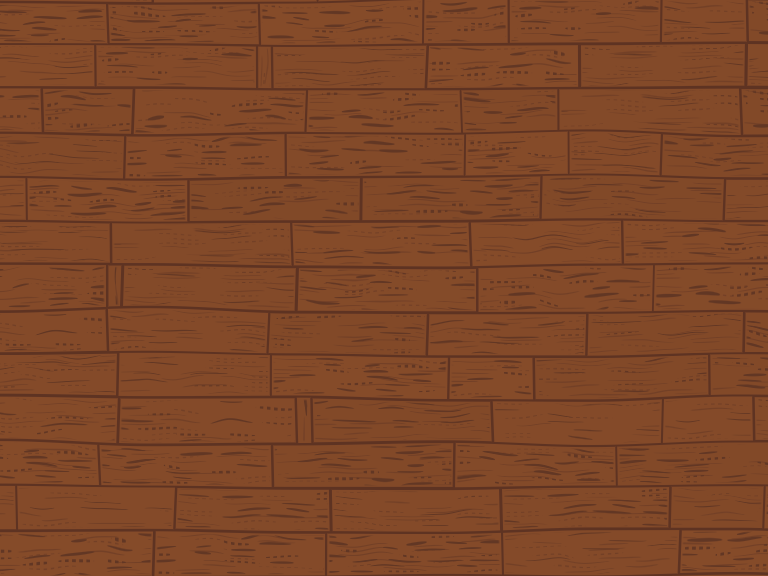
This texture is drawn by a Shadertoy shader. Its source:

```glsl
const float ROWS = 13.0;
const int MAX_PLANKS = 14;
const vec3 WOOD = vec3(0.515, 0.29, 0.16);
const vec3 FAINT_GRAIN = vec3(0.45, 0.25, 0.15);
const vec3 DARK_GRAIN = vec3(0.385, 0.215, 0.14);
const vec3 SEAM = vec3(0.37, 0.20, 0.135);

struct Plank {
    float left;
    float right;
    float seed;
};

float hash(vec2 p) {
    vec3 q = fract(p.xyx * 0.1031);
    q += dot(q, q.yzx + 33.33);
    return fract((q.x + q.y) * q.z);
}

float noise(vec2 p) {
    vec2 cell = floor(p);
    vec2 f = fract(p);
    f = f * f * (3.0 - 2.0 * f);
    float low = mix(hash(cell), hash(cell + vec2(1.0, 0.0)), f.x);
    float high = mix(hash(cell + vec2(0.0, 1.0)), hash(cell + 1.0), f.x);
    return mix(low, high, f.y);
}

float coverage(float dist, float pixel) {
    return clamp(0.5 - dist / pixel, 0.0, 1.0);
}

// Mostly long planks, some short ones, a few slivers
float plankWidth(float pick, float variation) {
    if (pick < 0.06) return 0.34;
    if (pick < 0.19) return mix(1.9, 2.4, variation);
    return mix(3.4, 4.15, variation);
}

// Walk along a row to the plank that holds x; joints lean slightly
Plank findPlank(float x, float height, float row) {
    float joint = -3.9 * hash(vec2(row, 71.0));
    float left = joint;
    float right = joint;
    float seed = 0.0;
    for (int i = 0; i < MAX_PLANKS; i++) {
        vec2 id = vec2(row + 3.0, float(i) + 11.0);
        float lean = 0.09 * (hash(id + 57.0) - 0.5);
        joint += plankWidth(hash(id), hash(id + 23.0));
        left = right;
        right = joint + lean * (height - 0.5);
        seed = floor(200.0 * hash(id + 91.0));
        if (x < right) break;
    }
    return Plank(left, right, seed);
}

// Tapered strokes scattered in lanes, some broken into dots
float strokes(vec2 p, vec2 size, float seed, float fill, float thickness, float pixel) {
    vec2 grid = p / size;
    float lane = floor(grid.y);
    grid.x += 5.0 * hash(vec2(lane + 40.0, seed));
    vec2 id = floor(grid) + vec2(seed, 1.7 * seed + 20.0);
    float reach = mix(0.2, 0.48, hash(id + 31.0));
    float along = (fract(grid.x) - 0.5) / reach;
    float tilt = 0.35 * (hash(id + 47.0) - 0.5);
    float across = (fract(grid.y) - 0.5 + tilt * along) * size.y;
    float taper = sqrt(max(0.0, 1.0 - along * along));
    float halfWidth = thickness * mix(0.5, 1.0, hash(id + 63.0)) * taper;
    float dots = smoothstep(-0.4, 0.4, cos(39.0 * p.x));
    float broken = step(hash(id + 79.0), 0.25);
    float ends = 1.0 - smoothstep(0.85, 1.0, abs(along));
    float ink = coverage(abs(across) - halfWidth, pixel);
    return ink * ends * mix(1.0, dots, broken) * step(hash(id), fill);
}

vec3 plankColor(vec2 p, Plank plank, float pixel) {
    vec2 local = vec2(p.x - plank.left, p.y);
    float side = min(local.x, plank.right - p.x);
    float edge = min(side, min(p.y, 1.0 - p.y));

    // Grain follows the longer side and bends gently
    vec2 grain = plank.right - plank.left < 1.0 ? local.yx : local;
    grain.y += 0.13 * (noise(vec2(grain.x * 1.6, grain.y * 2.0) + plank.seed) - 0.5);
    float bold = smoothstep(0.3, 0.6, hash(vec2(plank.seed, 5.0)));
    float faint = strokes(grain, vec2(1.5, 0.095), plank.seed + 9.0, 0.6, 0.016, pixel);
    float dark = strokes(grain, vec2(mix(1.4, 0.9, bold), 0.14), plank.seed,
                         mix(0.4, 0.58, bold), mix(0.014, 0.034, bold), pixel);
    float inside = smoothstep(0.04, 0.1, edge);

    float tone = 0.985 + 0.03 * hash(vec2(plank.seed, 17.0));
    vec3 color = mix(WOOD * tone, FAINT_GRAIN, faint * inside);
    color = mix(color, DARK_GRAIN, dark * inside);

    // Uneven outline around each plank
    float seamWidth = mix(0.02, 0.036, hash(vec2(plank.seed, 29.0)));
    return mix(color, SEAM, coverage(edge - seamWidth, pixel));
}

void mainImage(out vec4 fragColor, in vec2 fragCoord) {
    float pixel = ROWS / iResolution.y;
    vec2 p = fragCoord * pixel;
    p.y += 0.16 * (noise(p * vec2(0.3, 0.7) + 8.0) - 0.5);
    float row = floor(p.y);
    float height = p.y - row;
    Plank plank = findPlank(p.x, height, row);
    fragColor = vec4(plankColor(vec2(p.x, height), plank, pixel), 1.0);
}
```
